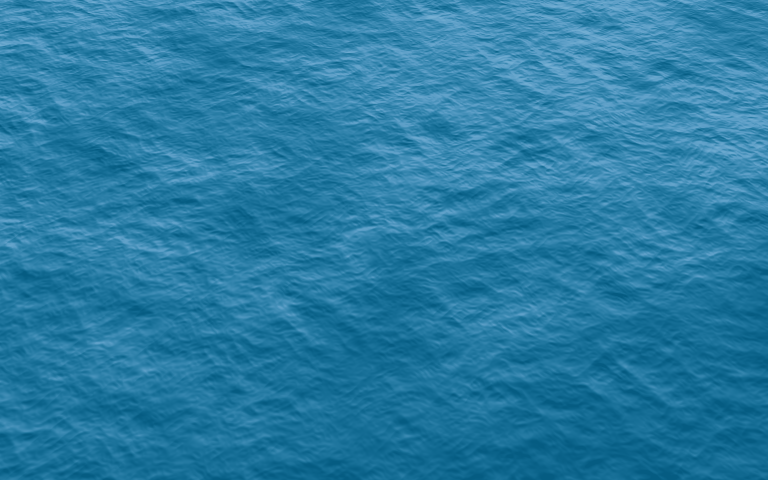
Write a Shadertoy shader that draws this texture.

```glsl
// Open blue sea seen from above, with fine wind ripples and broad swell.
#define HORIZON 2.6      // height of the vanishing line, in canvas heights
#define RIPPLE_FREQ 12.0 // coarsest ripples per canvas height
#define STRETCH 0.48     // ripple height over ripple width
#define TILT 0.32        // spread of ripple directions, radians
#define RELIEF 3.5       // strength of the slope shading
#define SWELL 0.38       // strength of the broad bands
#define NEAR_TONE 0.25   // mean brightness at the bottom
#define FAR_TONE 0.77    // mean brightness at the top
#define DEEP vec3(0.02, 0.36, 0.51)
#define BODY vec3(0.13, 0.19, 0.21)
#define SHEEN vec3(0.16, 0.04, 0.03)

const vec3 GLINT = vec3(0.52, 0.73, 0.86);

// Integer hash giving a gradient vector in -1..1
vec2 hashGradient(ivec2 cell) {
    uvec2 v = uvec2(cell) * 1664525u + 1013904223u;
    v.x += v.y * 1664525u;
    v.y += v.x * 1664525u;
    v ^= v >> 16u;
    v.x += v.y * 1664525u;
    v.y += v.x * 1664525u;
    v ^= v >> 16u;
    return vec2(v & 65535u) / 32767.5 - 1.0;
}

float gradientNoise(vec2 p) {
    ivec2 cell = ivec2(floor(p));
    vec2 f = fract(p);
    vec2 u = f * f * f * (f * (f * 6.0 - 15.0) + 10.0);
    float a = dot(hashGradient(cell), f);
    float b = dot(hashGradient(cell + ivec2(1, 0)), f - vec2(1, 0));
    float c = dot(hashGradient(cell + ivec2(0, 1)), f - vec2(0, 1));
    float d = dot(hashGradient(cell + ivec2(1, 1)), f - vec2(1, 1));
    return mix(mix(a, b, u.x), mix(c, d, u.x), u.y);
}

vec2 rotate(vec2 p, float angle) {
    float c = cos(angle), s = sin(angle);
    return vec2(c * p.x + s * p.y, c * p.y - s * p.x);
}

// Sharp-crested ripples, each octave running in another direction
float rippleHeight(vec2 p) {
    float height = 0.0, amplitude = 0.5, freq = RIPPLE_FREQ, side = -1.0;
    for (int i = 0; i < 5; i++) {
        float octave = float(i);
        vec2 q = rotate(p, side * TILT * (1.0 - 0.1 * octave));
        float n = gradientNoise(q * freq * vec2(STRETCH, 1.0) + 17.3 * octave);
        height += amplitude * (1.0 - 2.0 * sqrt(n * n + 0.0015));
        amplitude *= 0.58;
        freq *= 1.8;
        side = -side;
    }
    return height;
}

void mainImage(out vec4 fragColor, in vec2 fragCoord) {
    vec2 uv = fragCoord / iResolution.y;
    float aspect = iResolution.x / iResolution.y;

    // Perspective water plane, at unit scale halfway up
    float scale = (HORIZON - 0.5) / (HORIZON - uv.y);
    vec2 sea = vec2((uv.x - 0.5 * aspect) * scale, (HORIZON - 0.5) * scale);

    // Broad diagonal swell and smaller patches of calm
    float bands = gradientNoise(rotate(sea, 0.5) * vec2(1.1, 3.6) + 4.7);
    float patches = gradientNoise(rotate(sea, -0.2) * vec2(4.0, 9.0) + 9.1);
    float swell = bands + 0.7 * patches;

    // Bent ripples, lit on the slopes facing away
    vec2 bend = vec2(gradientNoise(sea * 7.0), gradientNoise(sea * 7.0 + 31.0));
    vec2 p = sea + 0.014 * bend;
    float height = rippleHeight(p);
    float slope = height - rippleHeight(p + vec2(0.0012, 0.004));
    float rough = mix(0.8, 1.15, uv.y) * (1.0 + 0.5 * swell);

    float tone = mix(NEAR_TONE, FAR_TONE, uv.y) + SWELL * swell;
    tone += rough * (RELIEF * slope + 0.36 * (height - 0.6));
    float t = clamp(tone, 0.0, 1.1);

    // Water colour with pale glints on the brightest crests
    vec3 color = DEEP + t * (BODY + t * SHEEN);
    color = mix(color, GLINT, 0.6 * smoothstep(1.0, 1.7, tone));
    fragColor = vec4(color, 1.0);
}
```
